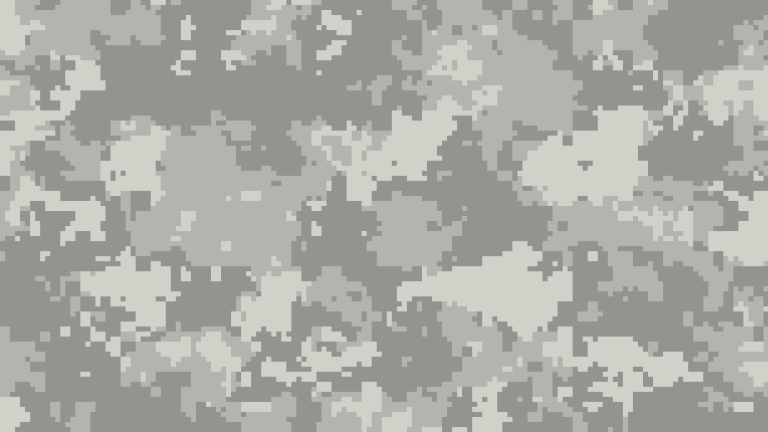
Reproduce this pattern procedurally as a Shadertoy shader.

```glsl
// Pixelated three-tone grey camouflage with ragged patches and small chips.

const vec3 DARK_GREY  = vec3(0.57, 0.58, 0.56);
const vec3 MID_GREY   = vec3(0.70, 0.71, 0.68);
const vec3 LIGHT_GREY = vec3(0.82, 0.82, 0.79);

const float ROWS         = 86.0;   // square cells per canvas height
const float PATCH_FREQ   = 6.3;    // large patches per canvas height
const float OCTAVE_STEP  = 2.17;   // frequency ratio between octaves
const float OCTAVE_GAIN  = 0.55;   // amplitude ratio between octaves
const float CHIP_AMOUNT  = 0.34;   // strength of the rectangular chips
const float WIDE_SHARE   = 0.4;    // share of chips lying flat
const float LIGHT_LEVEL  = 0.191;  // higher: less light grey
const float MID_LEVEL    = 0.054;  // higher: less mid grey
const vec2  LIGHT_SEED   = vec2(18.0, 42.0);
const vec2  MID_SEED     = vec2(74.0, 96.0);

float hash(vec2 p) {
    return fract(sin(dot(p, vec2(127.1, 311.7))) * 43758.5453);
}

// Lattice value, spread evenly over each 2x2 group to keep the tones balanced.
float latticeValue(vec2 p) {
    float quarter = dot(mod(p, 2.0), vec2(0.25, 0.5));
    return fract(hash(floor(p * 0.5)) + quarter);
}

float valueNoise(vec2 p) {
    vec2 i = floor(p);
    vec2 f = p - i;
    f = f * f * (3.0 - 2.0 * f);
    float bottom = mix(latticeValue(i), latticeValue(i + vec2(1, 0)), f.x);
    float top = mix(latticeValue(i + vec2(0, 1)), latticeValue(i + vec2(1, 1)), f.x);
    return mix(bottom, top, f.y);
}

// Random value per small upright or flat rectangle of cells, centred on zero.
float chips(vec2 cell, vec2 seed) {
    bool wide = hash(floor(cell / 6.0) + seed) < WIDE_SHARE;
    vec2 size = wide ? vec2(3, 2) : vec2(2, 3);
    return hash(floor(cell / size) + seed * 1.7) - 0.5;
}

// Zero-mean field: soft patches, ragged detail and chips.
float patchField(vec2 cell, vec2 seed) {
    vec2 p = (cell + 0.5) / ROWS * PATCH_FREQ;
    float amplitude = 1.0;
    float sum = CHIP_AMOUNT * chips(cell, seed);
    for (int octave = 0; octave < 3; octave++) {
        sum += amplitude * (valueNoise(p + seed) - 0.5);
        p = p * OCTAVE_STEP + 7.3;
        amplitude *= OCTAVE_GAIN;
    }
    return sum;
}

vec3 cellColour(vec2 cell) {
    if (patchField(cell, LIGHT_SEED) > LIGHT_LEVEL) return LIGHT_GREY;
    return patchField(cell, MID_SEED) > MID_LEVEL ? MID_GREY : DARK_GREY;
}

void mainImage(out vec4 fragColor, in vec2 fragCoord) {
    vec2 p = fragCoord / iResolution.y * ROWS - 0.5;
    vec2 cell = floor(p);

    // Blend the four nearest cells over one pixel to smooth their edges.
    float pixelsPerCell = iResolution.y / ROWS;
    vec2 blend = clamp((p - cell - 0.5) * pixelsPerCell + 0.5, 0.0, 1.0);
    vec3 bottom = mix(cellColour(cell), cellColour(cell + vec2(1, 0)), blend.x);
    vec3 top = mix(cellColour(cell + vec2(0, 1)), cellColour(cell + vec2(1, 1)), blend.x);

    fragColor = vec4(mix(bottom, top, blend.y), 1.0);
}
```
